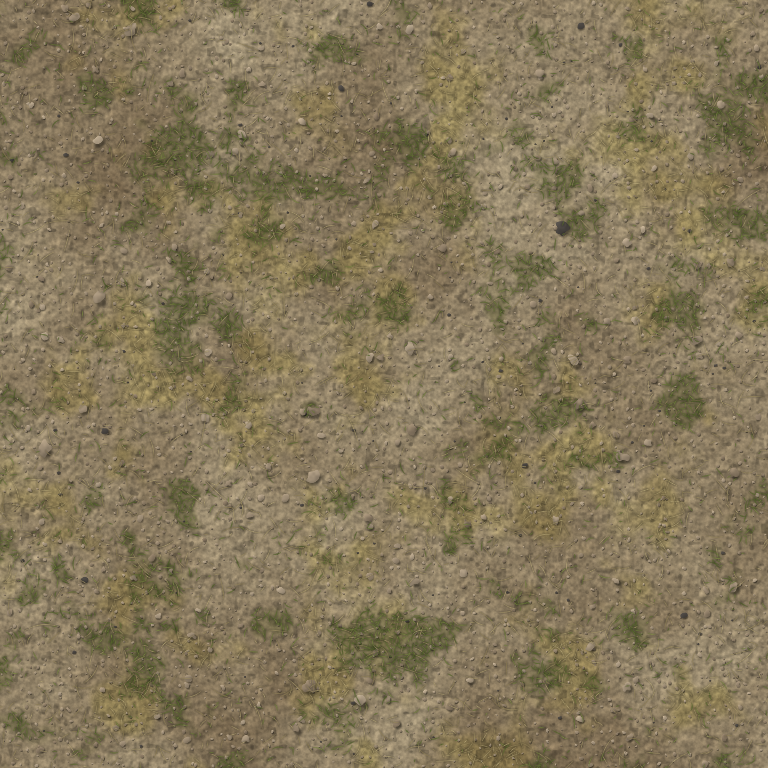
A Shadertoy shader for this texture:

```glsl
// Draws dry dusty soil with scattered pebbles, straw litter and small grass tufts.

const vec2 TO_LIGHT = vec2(-0.5, 0.85);

// Sine-free hash
vec3 hash3(vec2 p) {
    vec3 q = fract(p.xyx * vec3(0.1031, 0.1030, 0.0973));
    q += dot(q, q.yxz + 33.33);
    return fract((q.xxy + q.yzz) * q.zyx);
}

mat2 rotation(float angle) {
    float c = cos(angle), s = sin(angle);
    return mat2(c, s, -s, c);
}

float noise(vec2 p) {
    vec2 cell = floor(p), f = fract(p);
    f = f * f * (3.0 - 2.0 * f);
    float low = mix(hash3(cell).x, hash3(cell + vec2(1, 0)).x, f.x);
    float high = mix(hash3(cell + vec2(0, 1)).x, hash3(cell + vec2(1, 1)).x, f.x);
    return mix(low, high, f.y);
}

float fbm(vec2 p, int octaves) {
    float sum = 0.0, total = 0.0, weight = 1.0;
    for (int i = 0; i < octaves; i++) {
        sum += weight * noise(p);
        total += weight;
        weight *= 0.62;
        p = rotation(0.65) * p * 2.03 + 17.0;
    }
    return sum / total;
}

// Patchy growth: habitat holds frequency, lower and upper threshold
float growth(vec2 p, vec3 habitat) {
    return smoothstep(habitat.y, habitat.z, fbm(p * habitat.x + 3.0 * habitat.x, 3));
}

// Curved blades, one per cell: returns coverage, tint and contact shadow
vec3 blades(vec2 p, float cells, float seed, float halfWidth, vec3 habitat, vec2 chances) {
    vec2 grid = p * cells;
    float pixel = cells / iResolution.y;
    float width = halfWidth * cells;
    float reach = width * 3.0 + pixel;
    vec3 result = vec3(0.0);
    for (int j = -1; j <= 1; j++)
    for (int i = -1; i <= 1; i++) {
        vec2 cell = floor(grid) + vec2(i, j);
        vec3 place = hash3(cell + seed * 57.0);
        vec3 form = hash3(cell + seed * 57.0 + 211.0);
        vec2 q = rotation(place.z * 6.2832) * (grid - cell - place.xy);
        q.y += (form.x - 0.5) * 0.9 * q.x * q.x;
        float halfLength = mix(0.2, 0.75, form.y * form.y);
        float taper = 1.0 - 0.6 * min(abs(q.x) / halfLength, 1.0);
        float d = length(vec2(max(abs(q.x) - halfLength, 0.0), q.y)) - width * taper;
        if (d > reach) continue;
        float richness = growth((cell + place.xy) / cells, habitat);
        if (form.z > mix(chances.x, chances.y, richness)) continue;
        float cover = clamp(0.5 - d / pixel, 0.0, 1.0);
        float tint = fract(form.y * 7.0 + place.z);
        result = vec3(max(result.x, cover), mix(result.y, tint, cover),
                      max(result.z, 1.0 - smoothstep(0.0, reach, d)));
    }
    return result;
}

vec3 paintBlades(vec3 color, vec3 blade, vec3 dark, vec3 light) {
    color *= 1.0 - 0.11 * blade.z;
    return mix(color, mix(dark, light, blade.y), blade.x * 0.75);
}

// Irregular pebbles with a lit side and a cast shadow
vec3 paintStones(vec3 color, vec2 p, float cells, float seed, float size, float density) {
    vec2 grid = p * cells;
    float pixel = cells / iResolution.y;
    for (int j = -1; j <= 1; j++)
    for (int i = -1; i <= 1; i++) {
        vec2 cell = floor(grid) + vec2(i, j);
        vec3 place = hash3(cell + seed * 71.0);
        vec3 form = hash3(cell + seed * 71.0 + 133.0);
        if (place.z > density) continue;
        vec2 q = grid - cell - mix(vec2(0.15), vec2(0.85), place.xy);
        float radius = size * mix(0.45, 1.0, form.x * form.x);
        if (length(q) > radius * 2.5 + pixel) continue;
        mat2 turn = rotation(form.y * 6.2832);
        vec2 stretch = vec2(1.0, mix(1.0, 1.6, form.z));
        float wobble = radius * 0.8 * (noise(q / radius * 1.4 + cell * 7.0) - 0.5);
        float d = length(turn * q * stretch) + wobble - radius;
        float shade = length(turn * (q + TO_LIGHT * radius * 0.5) * stretch) - radius;
        color *= 1.0 - 0.4 * (1.0 - smoothstep(-0.4 * radius, 0.4 * radius, shade));
        vec3 stone = mix(vec3(0.56, 0.49, 0.40), vec3(0.72, 0.65, 0.55), fract(form.z * 9.0));
        if (form.y > 0.97) stone = vec3(0.31, 0.29, 0.27);
        float lit = clamp(0.5 + 0.5 * dot(q, TO_LIGHT) / radius, 0.0, 1.0);
        stone *= mix(0.76, 1.1, lit) + 0.12 * (noise(p * 240.0) - 0.5);
        color = mix(color, stone, clamp(0.5 - d / pixel, 0.0, 1.0));
    }
    return color;
}

// Dusty earth with broad stains, crumbs and grit
vec3 soil(vec2 p) {
    float tone = 0.56 + 1.15 * (fbm(p * 6.0 + 3.0, 6) - 0.5);
    vec3 color = mix(vec3(0.43, 0.36, 0.265), vec3(0.68, 0.625, 0.51), clamp(tone, 0.0, 1.0));
    vec2 crumb = p * 85.0;
    float relief = fbm(crumb, 4) - fbm(crumb + TO_LIGHT * 0.45, 4);
    float grit = noise(p * 290.0 + 9.0) - 0.5;
    color *= 1.0 + 0.5 * relief + 0.2 * grit;
    return color * (1.0 - 0.18 * smoothstep(0.72, 0.9, noise(p * 140.0 + 40.0)));
}

void mainImage(out vec4 fragColor, in vec2 fragCoord) {
    vec2 p = fragCoord / iResolution.y;
    vec3 grassHabitat = vec3(17.0, 0.58, 0.78);
    vec3 strawHabitat = vec3(12.0, 0.52, 0.76);
    vec3 color = soil(p);
    color = mix(color, color * vec3(1.03, 1.03, 0.87), growth(p, strawHabitat));
    color = mix(color, vec3(0.41, 0.40, 0.24), 0.5 * growth(p, grassHabitat));

    color = paintStones(color, p, 95.0, 1.0, 0.26, 0.4);
    color = paintStones(color, p, 42.0, 2.0, 0.22, 0.25);
    color = paintStones(color, p, 14.0, 3.0, 0.14, 0.25);

    for (int i = 0; i < 4; i++) {
        float layer = float(i);
        vec3 grass = blades(p, 82.0 + 15.0 * layer, 4.0 + layer, 0.0009, grassHabitat, vec2(0.03, 0.75));
        color = paintBlades(color, grass, vec3(0.30, 0.36, 0.15), vec3(0.49, 0.53, 0.27));
        vec3 straw = blades(p, 34.0 + 15.0 * layer, 9.0 + layer, 0.0006, strawHabitat, vec2(0.16, 0.75));
        color = paintBlades(color, straw, vec3(0.53, 0.47, 0.31), vec3(0.76, 0.70, 0.51));
    }
    fragColor = vec4(clamp(color, 0.0, 1.0), 1.0);
}
```
